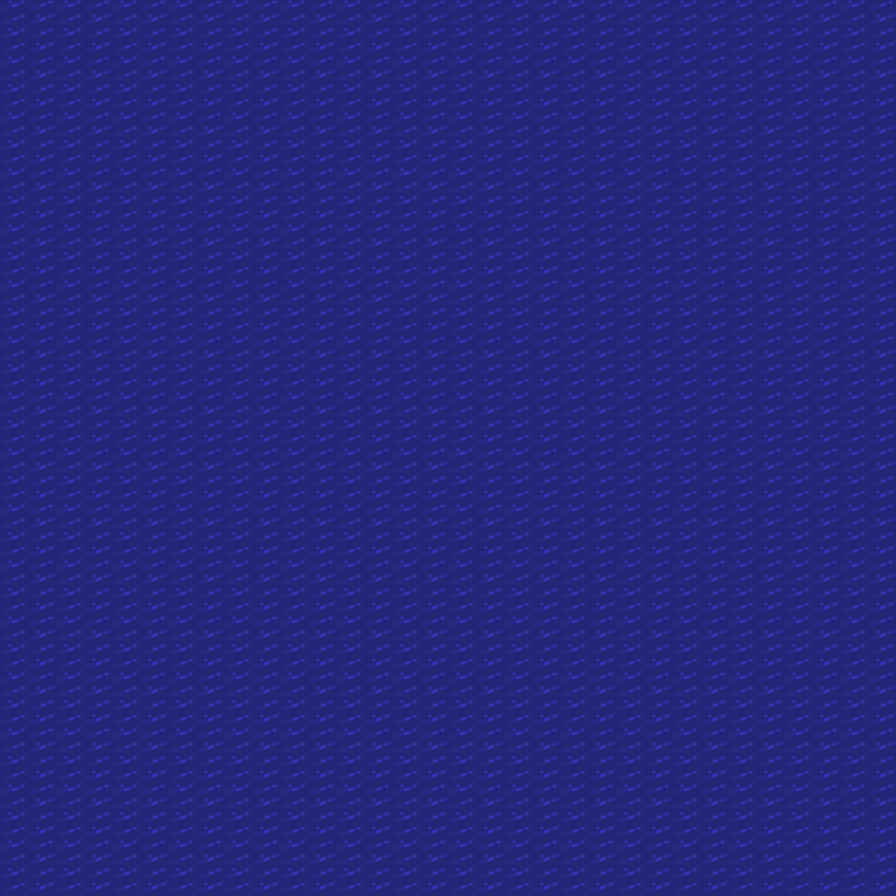
This texture is drawn by a Shadertoy shader. Its source:

```glsl
// Deep blue twill: 32 columns by 64 rows of slanted threads, where two kinds
// of row alternate and every column sits one row higher than the last. Threads
// are soft capsules on a sheared lattice, with small bright dashes and dots.

const float REPEATS = 32.0;     // double rows down, and columns across
const float CELL = 16.0;        // repeat size in thread units
const float SHEAR = 0.5;        // rise of the lattice from column to column
const float SLANT = 0.38;       // slope of the threads
const float GRAIN_STEPS = 8.0;  // grain knots along one repeat
const vec2 ORIGIN = vec2(8.4, 13.0);
const vec2 SECOND_ROW = vec2(0.4, 8.2);

const vec3 GROUND = vec3(0.138, 0.145, 0.465);
const vec3 STREAK = vec3(0.160, 0.163, 0.535);
const vec3 HALO   = vec3(0.180, 0.190, 0.610);
const vec3 GLINT  = vec3(0.208, 0.218, 0.720);

// Hash without sine, from 0 to 1
float hash(vec2 p) {
    vec3 q = fract(vec3(p.xyx) * 0.1031);
    q += dot(q, q.yzx + 33.33);
    return fract((q.x + q.y) * q.z);
}

// Value noise that wraps after the given period
float wrapNoise(vec2 p, float period) {
    vec2 f = fract(p);
    f = f * f * (3.0 - 2.0 * f);
    vec2 lo = mod(floor(p), period);
    vec2 hi = mod(floor(p) + 1.0, period);
    float bottom = mix(hash(lo), hash(vec2(hi.x, lo.y)), f.x);
    float top = mix(hash(vec2(lo.x, hi.y)), hash(hi), f.x);
    return mix(bottom, top, f.y);
}

// Offset to the nearest copy of a point on the sheared lattice
vec2 latticeOffset(vec2 p) {
    vec2 q = vec2(p.x, p.y - SHEAR * p.x) / CELL;
    q = (fract(q + 0.5) - 0.5) * CELL;
    return vec2(q.x, q.y + SHEAR * q.x);
}

// Distance to a slanted mark of the given half length and radius
float mark(vec2 p, vec2 center, float halfLength, float radius) {
    vec2 d = latticeOffset(p - center);
    vec2 axis = normalize(vec2(1.0, SLANT));
    float along = clamp(dot(d, axis), -halfLength, halfLength);
    return length(d - axis * along) - radius;
}

// Coverage of a shape with an edge of the given softness
float cover(float dist, float softness) {
    return 1.0 - smoothstep(-softness, softness, dist);
}

// Distance to the bright dashes and dots of both rows
float glints(vec2 p) {
    float first = mark(p, vec2(0.0), 1.0, 0.6);
    first = min(first, mark(p, vec2(-2.8, 2.0), 0.1, 0.55));
    first = min(first, mark(p, vec2(4.6, 1.8), 0.2, 0.5));
    float second = mark(p, SECOND_ROW, 0.7, 0.55);
    second = min(second, mark(p, SECOND_ROW + vec2(4.0, 1.5), 0.2, 0.5));
    return min(first, second);
}

void mainImage(out vec4 fragColor, in vec2 fragCoord) {
    vec2 grid = fragCoord / iResolution.xy * REPEATS;
    vec2 p = grid * CELL - ORIGIN;
    float edge = 0.6 * REPEATS * CELL / iResolution.y;
    float grain = wrapNoise(grid * GRAIN_STEPS, GRAIN_STEPS);

    // Soft threads of both rows, broken up by the grain
    float soft = max(edge, 0.7);
    float threads = cover(mark(p, vec2(0.3, 0.4), 7.0, 1.1), soft);
    threads = max(threads, 0.85 * cover(mark(p, SECOND_ROW, 6.4, 0.95), soft));
    threads *= 0.4 + 0.6 * smoothstep(0.2, 0.6, grain);
    vec3 color = GROUND * (1.0 + 0.03 * (grain - 0.5));
    color = mix(color, STREAK, threads);

    // Bright marks, each with a dim rim
    float glint = glints(p);
    color = mix(color, HALO, 0.65 * cover(glint - 0.35, max(edge, 0.5)));
    color = mix(color, GLINT, cover(glint, edge));

    // Slight unevenness of the dye
    color *= 1.0 + 0.015 * (wrapNoise(grid, REPEATS) - 0.5);

    fragColor = vec4(color, 1.0);
}
```
